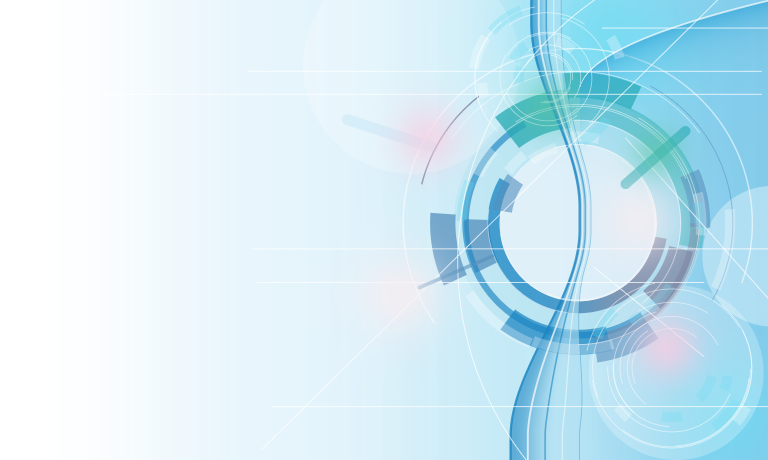
A Shadertoy shader for this background:

```glsl
// Pale blue technology backdrop: ring segments, flowing ribbons, glows and fine white lines.

const vec2 HUB = vec2(1.256, .515);
const vec3 WHITE = vec3(1);
const vec3 SKY = vec3(.5, .79, .92);
const vec3 CYAN = vec3(.42, .86, .95);
const vec3 BLUE = vec3(.1, .52, .76);
const vec3 STEEL = vec3(.33, .56, .74);
const vec3 TEAL = vec3(.14, .66, .7);
const vec3 MAUVE = vec3(.46, .48, .6);
const vec3 PINK = vec3(.98, .8, .88);
const vec3 BLUSH = vec3(.99, .93, .94);
const vec3 GREEN = vec3(.35, .78, .64);

float hash(float n) { return fract(sin(n * 12.9898) * 43758.5453); }

// Antialiased coverage of a signed distance
float fill(float d) { return clamp(.5 - d * iResolution.y, 0., 1.); }

float disc(vec2 p, vec2 centre, float radius) { return fill(length(p - centre) - radius); }

float segment(vec2 p, vec2 a, vec2 b, float halfWidth) {
    vec2 ab = b - a;
    float t = clamp(dot(p - a, ab) / dot(ab, ab), 0., 1.);
    return fill(length(p - a - ab * t) - halfWidth);
}

float hair(vec2 p, vec2 a, vec2 b) { return segment(p, a, b, .001); }

float level(vec2 p, float y, float x0, float x1) { return hair(p, vec2(x0, y), vec2(x1, y)); }

void paint(inout vec3 col, vec3 ink, float amount) { col = mix(col, ink, amount); }

void glow(inout vec3 col, vec2 p, vec3 ink, float amount, vec2 centre, float radius) {
    vec2 q = (p - centre) / radius;
    paint(col, ink, amount * exp(-dot(q, q)));
}

// Ring sector between two radii and two angles in degrees
void arc(inout vec3 col, vec2 q, vec3 ink, float amount, float r0, float r1, float a0, float a1) {
    float mid = radians(a0 + a1) * .5, span = radians(a1 - a0) * .5;
    float r = length(q), c = cos(mid), s = sin(mid);
    float a = abs(atan(c * q.y - s * q.x, c * q.x + s * q.y));
    float d = max(abs(r - .5 * (r0 + r1)) - .5 * (r1 - r0), (a - span) * r);
    paint(col, ink, amount * fill(d));
}

// Scattered translucent blocks and hairline arcs around one centre
void dial(inout vec3 col, vec2 q, float inner, float outer, float seed) {
    for (float i = 0.; i < 20.; i++) {
        float k = seed + i * 3.7;
        float r = mix(inner, outer, hash(k)), start = 360. * hash(k + 1.);
        float block = step(.6, hash(k + 2.));
        float sweep = mix(150., 28., block) * (.4 + hash(k + 3.));
        vec3 ink = mix(WHITE, CYAN, block * step(.5, hash(k + 4.)));
        arc(col, q, ink, mix(.55, .28, block), r, r + mix(.0018, .022, block), start, start + sweep);
    }
}

vec3 backdrop(vec2 p) {
    vec3 col = mix(WHITE, vec3(.9, .96, .99), smoothstep(.05, .68, p.x));
    paint(col, vec3(.77, .92, .97), smoothstep(.65, 1.18, p.x));
    paint(col, SKY, .9 * smoothstep(1.1, 1.62, p.x));
    col -= .008 * hash(floor(p.x * 42.)) * smoothstep(.05, .6, p.x);
    paint(col, WHITE, .22 * disc(p, vec2(.895, .858), .236));
    glow(col, p, CYAN, .75, vec2(1.32, .92), .19);
    glow(col, p, CYAN, .6, vec2(1.58, .1), .14);
    paint(col, WHITE, .35 * disc(p, vec2(1.68, .443), .153));
    paint(col, WHITE, .25 * disc(p, vec2(1.47, .19), .19));
    return col;
}

// Vertical ribbon pinched at the hub and a sweep toward the upper right
void ribbons(inout vec3 col, vec2 p) {
    float spine = 1.11 + .15 * smoothstep(.05, .5, p.y) - .105 * smoothstep(.55, .95, p.y);
    float spread = .15 - .125 * smoothstep(.08, .42, p.y) + .04 * smoothstep(.65, .95, p.y);
    float u = (p.x - spine) / spread;
    vec3 tint = mix(BLUE, vec3(.7, .88, .95), smoothstep(0., .65, u));
    paint(col, tint, .6 * fill((abs(u - .5) - .5) * spread));
    for (float i = 0.; i < 5.; i++) {
        float d = abs(p.x - spine - spread * i * .25) - .0025 + .0004 * i;
        paint(col, mix(BLUE, WHITE, mod(i, 2.)), fill(d) * (.8 - .1 * i));
    }
    float depth = .8 + .31 * sqrt(max(p.x - 1.26, 0.)) - p.y;
    float side = step(1.26, p.x);
    paint(col, vec3(.22, .66, .85), .75 * side * fill(-depth) * exp(-depth * 20.));
    paint(col, WHITE, .7 * side * fill(abs(depth) - .002));
}

void rings(inout vec3 col, vec2 q) {
    arc(col, q, vec3(.72, .89, .94), .5, .17, .27, 0., 370.);
    paint(col, vec3(.91, .95, .98), .78 * fill(length(q) - .172));
    arc(col, q, STEEL, .75, .266, .321, 176., 205.);
    arc(col, q, STEEL, .75, .192, .247, 178., 206.);
    arc(col, q, BLUE, .65, .237, .251, 118., 305.);
    arc(col, q, TEAL, .75, .207, .292, 94., 128.);
    arc(col, q, TEAL, .7, .273, .327, 65., 96.);
    arc(col, q, TEAL, .45, .225, .275, -12., 94.);
    arc(col, q, STEEL, .6, .244, .288, -2., 24.);
    arc(col, q, MAUVE, .7, .205, .258, -46., -14.);
    arc(col, q, MAUVE, .45, .245, .266, -75., 0.);
    arc(col, q, BLUE, .72, .232, .286, 234., 285.);
    arc(col, q, STEEL, .6, .25, .306, 278., 305.);
    arc(col, q, mix(BLUE, MAUVE, smoothstep(-.1, .15, q.x)), .75, .17, .196, 150., 350.);
    arc(col, q, STEEL, .6, .145, .186, 145., 171.);
    arc(col, q, MAUVE, .8, .348, .351, 128., 166.);
    arc(col, q, STEEL, .55, .336, .338, -30., 62.);
    arc(col, q, WHITE, .6, .378, .381, -20., 215.);
}

void hairlines(inout vec3 col, vec2 p) {
    float lines = level(p, .795, .07, 1.655) + level(p, .845, .54, 1.655);
    lines += level(p, .939, 1.31, 1.68) + level(p, .459, .55, 1.68);
    lines += level(p, .386, .56, 1.53) + level(p, .116, .59, 1.68);
    lines += hair(p, vec2(.57, .024), vec2(1.56, 1)) + hair(p, vec2(1.36, .7), vec2(1.68, .34));
    lines += hair(p, vec2(1.29, .42), vec2(1.53, .225));
    lines += fill(abs(length(p - vec2(1.69, .43)) - .695) - .001);
    paint(col, WHITE, .8 * min(lines, 1.));
    paint(col, STEEL, .6 * segment(p, vec2(.912, .375), vec2(1.07, .443), .004));
    paint(col, SKY, .16 * segment(p, vec2(.755, .74), vec2(.94, .68), .012));
    paint(col, TEAL, .6 * segment(p, vec2(1.36, .6), vec2(1.49, .715), .011));
}

void mainImage(out vec4 fragColor, in vec2 fragCoord) {
    vec2 p = fragCoord / iResolution.y;
    vec3 col = backdrop(p);
    rings(col, p - HUB);
    ribbons(col, p);
    dial(col, p - HUB, .15, .33, 2.);
    dial(col, p - vec2(1.19, .83), .04, .16, 41.);
    dial(col, p - vec2(1.46, .2), .05, .19, 83.);
    hairlines(col, p);
    // Soft coloured light
    glow(col, p, PINK, .65, vec2(.93, .7), .07);
    glow(col, p, PINK, .75, vec2(1.45, .245), .07);
    glow(col, p, BLUSH, .6, vec2(1.39, .52), .09);
    glow(col, p, BLUSH, .7, vec2(.87, .36), .09);
    glow(col, p, GREEN, .5, vec2(1.19, .77), .06);
    glow(col, p, GREEN, .5, vec2(1.43, .67), .055);
    fragColor = vec4(col, 1);
}
```
